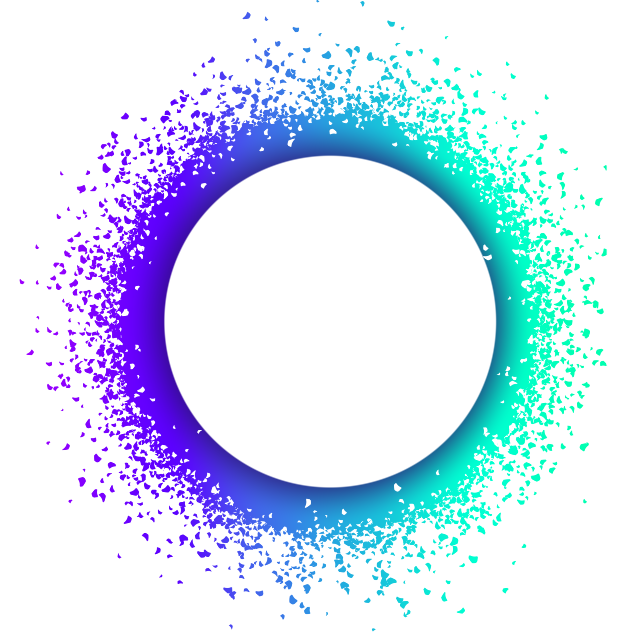
A Shadertoy shader for this background:

```glsl
// A violet-to-mint ring with a shaded inner rim, shattering outward into scattered chips.
#define HOLE_CENTER vec2(0.516, 0.4975)
#define HOLE_RADIUS 0.2592
#define BURST_CENTER vec2(0.511, 0.497)
#define BURST_EDGE 0.337
#define BURST_REACH 0.505
#define EDGE_ROUGHNESS 0.016
#define COARSE_CELL 0.0185
#define FINE_CELL 0.0115
#define SHADOW_WIDTH 0.062
#define SHADOW_STRENGTH 0.62
#define RIGHT_LIMIT 0.948

float hash(vec2 p) {
    return fract(sin(dot(p, vec2(127.1, 311.7))) * 43758.5453);
}

float valueNoise(vec2 p) {
    vec2 cell = floor(p), f = fract(p);
    f = f * f * (3.0 - 2.0 * f);
    float low = mix(hash(cell), hash(cell + vec2(1, 0)), f.x);
    float high = mix(hash(cell + vec2(0, 1)), hash(cell + vec2(1, 1)), f.x);
    return mix(low, high, f.y);
}

mat2 rotation(float angle) {
    float c = cos(angle), s = sin(angle);
    return mat2(c, s, -s, c);
}

// Signed distance to an elongated chip with one broken side
float chipDistance(vec2 p, vec2 halfSize, float angle) {
    p = rotation(angle) * p;
    p.y += 0.25 * p.x * p.x / halfSize.x;
    float corner = halfSize.y * 0.55;
    vec2 q = abs(p) - halfSize + corner;
    float body = length(max(q, 0.0)) + min(max(q.x, q.y), 0.0) - corner;
    float cut = dot(p, vec2(0.6, 0.8)) - halfSize.y * 0.85;
    return max(body, cut);
}

// Coverage of one jittered layer; a negative falloff fades toward the hole
float chipLayer(vec2 p, float cellSize, float falloff, float seed, float pixel) {
    vec2 home = floor(p / cellSize);
    float nearest = 1.0;
    for (int y = -1; y <= 1; y++) {
        for (int x = -1; x <= 1; x++) {
            vec2 id = home + vec2(x, y);
            vec2 key = id + seed * 17.3;
            vec2 jitter = vec2(hash(key), hash(key + 41.7));
            vec2 center = (id + jitter) * cellSize;
            float radius = length(center - BURST_CENTER);
            float density = min(exp((BURST_EDGE - radius) / falloff), 1.0);
            if (falloff > 0.0) {
                density *= smoothstep(BURST_EDGE - 0.02, BURST_EDGE, radius);
                density *= 1.0 - smoothstep(0.41, BURST_REACH, radius);
                density *= 0.55 + 0.9 * valueNoise(center * 24.0);
            }
            if (hash(key + 83.1) < density) {
                float size = cellSize * mix(0.55, 1.15, hash(key + 12.9));
                float breadth = mix(0.15, 0.27, hash(key + 29.3));
                vec2 halfSize = size * vec2(0.34, breadth);
                float angle = 6.2832 * hash(key + 57.7);
                nearest = min(nearest, chipDistance(p - center, halfSize, angle));
            }
        }
    }
    return 1.0 - smoothstep(-0.6 * pixel, 0.6 * pixel, nearest);
}

// Horizontal sweep of hue
vec3 spectrum(float x) {
    vec3 color = mix(vec3(0.62, 0.0, 1.0), vec3(0.36, 0.0, 1.0), smoothstep(0.02, 0.28, x));
    color = mix(color, vec3(0.26, 0.40, 0.92), smoothstep(0.26, 0.42, x));
    color = mix(color, vec3(0.12, 0.70, 0.87), smoothstep(0.38, 0.57, x));
    color = mix(color, vec3(0.0, 1.0, 0.82), smoothstep(0.53, 0.75, x));
    return mix(color, vec3(0.0, 1.0, 0.69), smoothstep(0.75, 0.94, x));
}

void mainImage(out vec4 fragColor, in vec2 fragCoord) {
    float pixel = 1.0 / min(iResolution.x, iResolution.y);
    vec2 uv = (fragCoord - 0.5 * iResolution.xy) * pixel + 0.5;
    float holeDistance = length(uv - HOLE_CENTER) - HOLE_RADIUS;

    // Ragged solid ring, then chips bitten out and chips thrown off
    float ragged = (valueNoise(uv * 60.0) + valueNoise(uv * 130.0) - 1.0) * EDGE_ROUGHNESS;
    float ringDistance = length(uv - BURST_CENTER) - BURST_EDGE - ragged;
    float ring = 1.0 - smoothstep(-pixel, pixel, ringDistance);
    float bites = 0.0, debris = 0.0;
    for (int i = 0; i < 2; i++) {
        float seed = float(i);
        bites = max(bites, chipLayer(uv, COARSE_CELL, -0.011, seed + 1.0, pixel));
        bites = max(bites, chipLayer(uv, FINE_CELL, -0.015, seed + 4.0, pixel));
        debris = max(debris, chipLayer(uv, COARSE_CELL, 0.062, seed + 7.0, pixel));
        debris = max(debris, chipLayer(uv, FINE_CELL, 0.032, seed + 10.0, pixel));
    }
    float ink = max(ring * (1.0 - bites), debris);
    ink *= smoothstep(-pixel, pixel, holeDistance);
    ink *= 1.0 - smoothstep(-pixel, pixel, uv.x - RIGHT_LIMIT);

    // Soft shadow cast from the rim of the hole
    float fade = clamp(1.0 - holeDistance / SHADOW_WIDTH, 0.0, 1.0);
    float shadow = SHADOW_STRENGTH * fade * fade * (1.6 - 0.6 * fade);
    vec3 color = mix(spectrum(uv.x), vec3(0.16, 0.06, 0.42), shadow);
    fragColor = vec4(mix(vec3(1.0), color, ink), 1.0);
}
```
